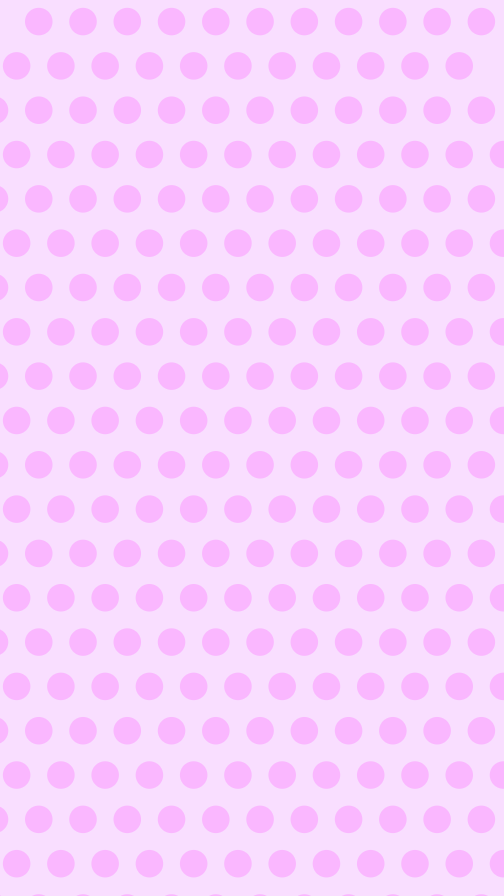
Write a WebGL 1 fragment shader that draws this pattern.

```glsl
precision highp float;
// Staggered polka dots: flat pink discs on a pale lilac ground.
// Each pixel finds its row, shifts odd rows by half a pitch, and measures
// the distance to the nearest dot centre. Lengths are in canvas widths.

#define PITCH vec2(0.08782, 0.08794)
#define FIRST_DOT vec2(0.0769, 0.0428)
#define DOT_RADIUS 0.0273
#define OPEN_ROWS 2.0
#define EDGE_MARGIN 0.015
#define GROUND_COLOR vec3(0.976, 0.871, 1.0)
#define DOT_COLOR vec3(0.980, 0.718, 1.0)

uniform vec2 u_resolution;

// Centre of the dot nearest to p, with the row number in z
vec3 nearestDot(vec2 p) {
  float row = floor((p.y - FIRST_DOT.y) / PITCH.y + 0.5);
  float startX = FIRST_DOT.x - 0.5 * PITCH.x * mod(row, 2.0);
  float column = floor((p.x - startX) / PITCH.x + 0.5);
  return vec3(startX + column * PITCH.x, FIRST_DOT.y + row * PITCH.y, row);
}

// The top rows leave out dots centred on or beyond the side edges
float dotPresence(vec3 dotCell) {
  float insideSides = step(EDGE_MARGIN, dotCell.x) * step(dotCell.x, 1.0 - EDGE_MARGIN);
  return max(insideSides, step(OPEN_ROWS - 0.5, dotCell.z));
}

void main() {
  // Width runs 0 to 1, and y is measured down from the top edge
  float pixel = 1.0 / u_resolution.x;
  vec2 p = vec2(gl_FragCoord.x, u_resolution.y - gl_FragCoord.y) * pixel;

  // Disc with an edge one pixel soft
  vec3 dotCell = nearestDot(p);
  float edgeDistance = length(p - dotCell.xy) - DOT_RADIUS;
  float coverage = clamp(0.5 - edgeDistance / pixel, 0.0, 1.0);

  vec3 color = mix(GROUND_COLOR, DOT_COLOR, coverage * dotPresence(dotCell));
  gl_FragColor = vec4(color, 1.0);
}
```
